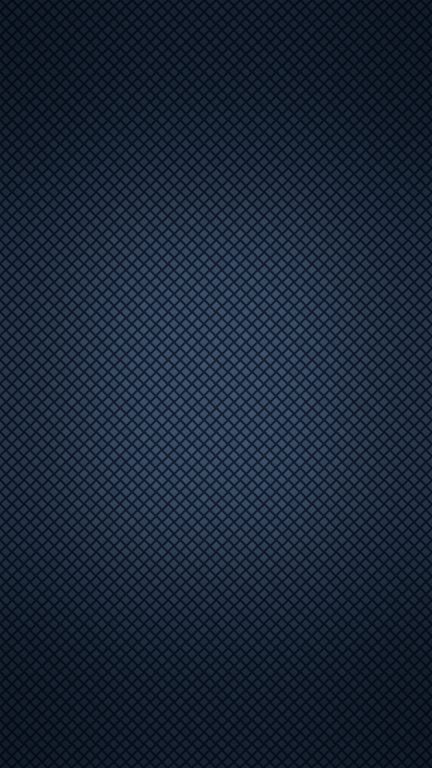
This pattern is drawn by a Shadertoy shader. Its source:

```glsl
const float TAU = 6.2831853;
const vec2 REPEATS = vec2(36.0, 64.0);

const vec3 THREAD_DIM = vec3(0.066, 0.108, 0.160);
const vec3 THREAD_LIT = vec3(0.222, 0.298, 0.390);
const vec3 GROOVE_DIM = vec3(0.014, 0.034, 0.084);
const vec3 GROOVE_LIT = vec3(0.058, 0.098, 0.170);

// Smooth hump: 0 at the tile edges, 1 in the middle
vec2 hump(vec2 uv) {
    return 0.5 - 0.5 * cos(TAU * uv);
}

// Central glow with a broad plateau, wider across than down
float glow(vec2 uv) {
    vec2 h = hump(uv);
    float across = 1.0 - pow(1.0 - h.x, 1.5);
    float down = mix(h.y, smoothstep(0.0, 1.0, h.y), 0.6);
    return down * mix(0.5, 1.0, across) + 0.12 * across * (1.0 - down);
}

// Layered sines with whole frequencies, so they wrap; about -1 to 1
float wear(vec2 uv) {
    float n = sin(TAU * dot(uv, vec2(13.0, 23.0)));
    n += 0.7 * sin(TAU * dot(uv, vec2(-11.0, 29.0)) + 1.7);
    n += 0.5 * sin(TAU * dot(uv, vec2(17.0, -7.0)) + 4.1);
    return n / 2.2;
}

// Pixel-filtered coverage of a line on every whole number
float gridLine(float x, float halfWidth, float pixel) {
    float d = abs(fract(x + 0.5) - 0.5);
    float reach = 0.5 * pixel;
    float overlap = min(d + reach, halfWidth) - max(d - reach, -halfWidth);
    return clamp(overlap / pixel, 0.0, 1.0);
}

// Centre of a diamond, back in tile units
vec2 cellCentre(vec2 cell) {
    return vec2(cell.x + cell.y + 1.0, cell.x - cell.y) * 0.5 / REPEATS;
}

// Fine ribs that fade out when too small to resolve
float ribs(float x, float count, float pixel) {
    float fade = 1.0 - smoothstep(0.35, 0.8, count * pixel);
    return fade * cos(TAU * count * x);
}

void mainImage(out vec4 fragColor, in vec2 fragCoord) {
    vec2 uv = fragCoord / iResolution.xy;
    float pixel = length(REPEATS / iResolution.xy);

    // Diagonal axes: one diamond per unit square
    vec2 p = uv * REPEATS;
    vec2 diag = vec2(p.x + p.y, p.x - p.y);
    vec2 cell = floor(diag);
    vec2 local = fract(diag) - 0.5;

    // Plain weave: neighbouring diamonds show strands at right angles
    bool flipped = mod(cell.x + cell.y, 2.0) > 0.5;
    vec2 strand = flipped ? diag.yx : diag;
    vec2 inside = flipped ? local.yx : local;

    // Deep grooves beside each strand, shallower where it dips under
    float sides = gridLine(strand.x, 0.125, pixel);
    float ends = gridLine(strand.y, 0.095, pixel);
    float groove = max(sides, 0.85 * ends);

    // Strand crown, ribs along its length and uneven tone
    float tone = 1.04 - 0.4 * inside.y * inside.y;
    tone += 0.05 * (local.x - local.y);
    tone += 0.06 * wear(cellCentre(cell));
    tone += 0.06 * ribs(strand.x, 3.0, pixel);

    float light = glow(uv);
    vec3 thread = mix(THREAD_DIM, THREAD_LIT, light) * tone;
    vec3 shade = mix(GROOVE_DIM, GROOVE_LIT, light);
    fragColor = vec4(mix(thread, shade, groove), 1.0);
}
```
